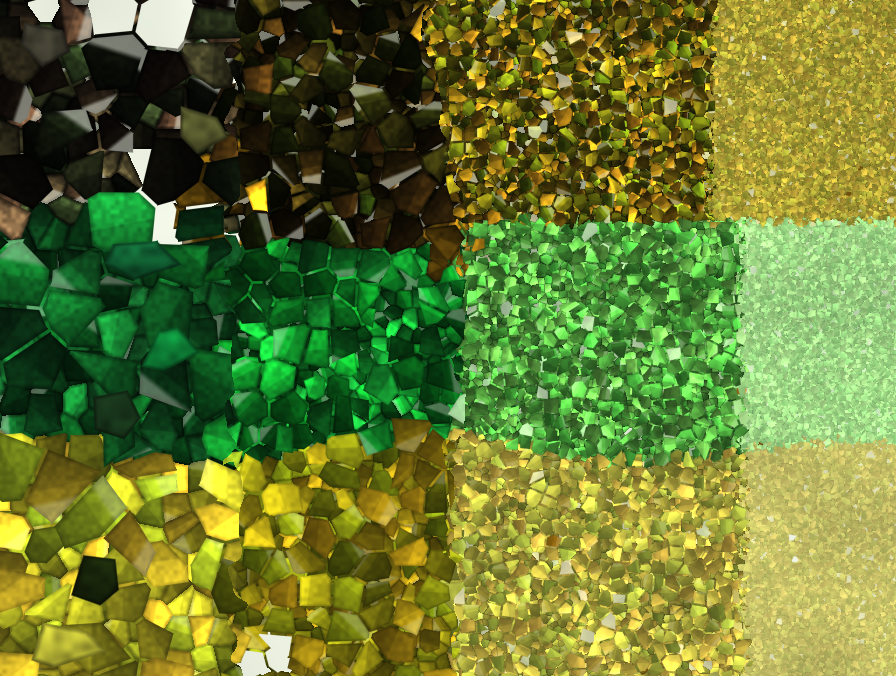
Write a WebGL 1 fragment shader that draws this texture.

```glsl
precision highp float;
// Crushed glass sorted in three colour rows, its grain finer from left to right.
// Each zone stacks three layers of Voronoi shards; a shard takes its colour from
// the zone under its centre, so the borders between zones stay ragged.

uniform vec2 u_resolution;

const float ASPECT = 1.3264;
const vec4 GRAIN_SIZE = vec4(0.070, 0.041, 0.0185, 0.0095);
const vec4 GRAIN_CONTRAST = vec4(1.0, 0.95, 0.72, 0.22);
const vec3 ROW_CONTRAST = vec3(0.48, 0.68, 1.0);   // bottom, middle, top
const vec3 TOP_EDGES = vec3(0.260, 0.495, 0.793);
const vec3 MID_EDGES = vec3(0.255, 0.512, 0.826);
const vec3 LOW_EDGES = vec3(0.265, 0.505, 0.830);
const float SCATTER = 0.016;
const float KEEP = 0.62;
const vec3 WHITE = vec3(0.90, 0.92, 0.86);
const vec3 AMBER = vec3(0.50, 0.36, 0.06);

float hash(vec2 p) {
  vec3 q = fract(p.xyx * 0.1031);
  q += dot(q, q.yzx + 33.33);
  return fract((q.x + q.y) * q.z);
}

vec2 hash2(vec2 p) { return vec2(hash(p), hash(p + 57.3)); }

float noise(vec2 p) {
  vec2 i = floor(p), f = fract(p);
  f = f * f * (3.0 - 2.0 * f);
  return mix(mix(hash(i), hash(i + vec2(1.0, 0.0)), f.x),
             mix(hash(i + vec2(0.0, 1.0)), hash(i + 1.0), f.x), f.y);
}

float spot(vec2 uv, vec2 centre, vec2 radius) {
  vec2 d = (uv - centre) / radius;
  return exp(-dot(d, d));
}

// Row 0..2 from the bottom, column 0..3 from the left
vec2 zoneAt(vec2 uv) {
  float x = uv.x;
  float upper = 0.672 - 0.035 * smoothstep(0.24, 0.31, x) * (1.0 - smoothstep(0.49, 0.54, x));
  float lower = 0.336 + 0.027 * cos(13.1 * x) * (1.0 - 0.6 * smoothstep(0.5, 0.9, x));
  float row = step(lower, uv.y) + step(upper, uv.y);
  vec3 edges = row < 0.5 ? LOW_EDGES : (row < 1.5 ? MID_EDGES : TOP_EDGES);
  if (row > 1.5) edges.y += 0.12 * (0.8 - uv.y);
  return vec2(row, dot(step(edges, vec3(x)), vec3(1.0)));
}

float pick(vec4 values, float column) {
  return dot(values, step(abs(vec4(0.0, 1.0, 2.0, 3.0) - column), vec4(0.5)));
}

vec3 pickColour(vec3 a, vec3 b, vec3 c, vec3 d, float column) {
  return column < 0.5 ? a : (column < 1.5 ? b : (column < 2.5 ? c : d));
}

vec3 zoneColour(vec2 zone) {
  if (zone.x > 1.5) return pickColour(vec3(0.13, 0.125, 0.075), vec3(0.13, 0.115, 0.03),
                                      vec3(0.40, 0.355, 0.06), vec3(0.65, 0.60, 0.20), zone.y);
  if (zone.x > 0.5) return pickColour(vec3(0.05, 0.28, 0.11), vec3(0.05, 0.40, 0.12),
                                      vec3(0.30, 0.60, 0.23), vec3(0.62, 0.84, 0.52), zone.y);
  return pickColour(vec3(0.58, 0.56, 0.12), vec3(0.47, 0.44, 0.06),
                    vec3(0.65, 0.62, 0.23), vec3(0.75, 0.73, 0.39), zone.y);
}

// Voronoi shard: xy centre, z distance to its border
vec3 shard(vec2 q) {
  vec2 cell = floor(q), near = vec2(9.0), next = vec2(9.0);
  for (int j = -1; j <= 1; j++) {
    for (int i = -1; i <= 1; i++) {
      vec2 c = cell + vec2(float(i), float(j));
      vec2 r = c + 0.1 + 0.8 * hash2(c) - q;
      if (dot(r, r) < dot(near, near)) { next = near; near = r; }
      else if (dot(r, r) < dot(next, next)) next = r;
    }
  }
  return vec3(q + near, dot(0.5 * (near + next), normalize(next - near)));
}

// One loose five-sided chip laid over the grains
void addChip(inout vec3 colour, vec2 p, vec2 centre, vec2 radius, vec3 tint, float pixel) {
  vec2 d = (p - centre * vec2(ASPECT, 1.0)) / radius;
  float dist = -1.0;
  for (int i = 0; i < 5; i++) {
    float h = hash(centre * 91.0 + float(i) * 7.1);
    float a = 1.2566 * (float(i) + 0.6 * h);
    dist = max(dist, dot(d, vec2(cos(a), sin(a))) - 0.65 - 0.3 * h);
  }
  float mottle = 0.75 + 0.5 * noise(p * 70.0);
  vec3 face = tint * mottle * (1.0 + 0.25 * d.y) * mix(1.0, 0.6, smoothstep(-0.2, 0.0, dist));
  colour = mix(face, colour, smoothstep(-1.0, 1.0, dist * min(radius.x, radius.y) / pixel));
}

void main() {
  vec2 uv = gl_FragCoord.xy / u_resolution;
  vec2 p = uv * vec2(ASPECT, 1.0);
  float pixel = 1.0 / u_resolution.y;
  vec2 warp = vec2(noise(p * 38.0), noise(p * 38.0 + 40.0)) - 0.5;
  float size = pick(GRAIN_SIZE, zoneAt(uv + 0.025 * warp).y);
  vec3 colour = vec3(0.0);

  // Shard layers, small at the back and large in front
  for (int i = 0; i < 3; i++) {
    float layer = float(i);
    float scale = size * (0.55 + 0.27 * layer);
    vec2 offset = vec2(31.7, 17.9) * (layer + 1.0);
    vec2 q = p / scale + offset;
    vec3 s = shard(q);
    vec2 seed = floor(s.xy * 64.0 + 0.5) * 0.37;
    vec2 home = (s.xy - offset) * scale / vec2(ASPECT, 1.0);
    home += SCATTER * (hash2(seed + 3.0) - 0.5);
    vec2 zone = zoneAt(home);
    float rowContrast = zone.x < 0.5 ? ROW_CONTRAST.x : (zone.x < 1.5 ? ROW_CONTRAST.y : ROW_CONTRAST.z);
    float k = pick(GRAIN_CONTRAST, zone.y) * rowContrast;
    float tone = hash(seed), kind = hash(seed + 11.0);

    // Tint, with stray amber shards and pale gaps
    vec3 tint = zoneColour(zone) * (1.0 + k * (kind - 0.5) * vec3(0.9, 0.1, 0.5));
    float amber = spot(home, vec2(0.205, 0.69), vec2(0.06, 0.06)) + spot(home, vec2(0.505, 0.63), vec2(0.03, 0.04));
    tint = mix(tint, AMBER, step(hash(seed + 5.0), 0.8 * amber));
    float angle = 6.2832 * kind;
    float slope = dot(q - s.xy, vec2(cos(angle), sin(angle)));
    float gain = mix(1.0, mix(0.25, 2.5, tone * tone), k);
    gain *= 1.0 + k * (0.5 * slope + 0.3 * smoothstep(-0.03, 0.03, slope) - 0.1);
    gain *= 1.0 + 0.5 * k * (noise(p * 150.0) - 0.5);
    gain *= mix(1.0 - 0.65 * k, 1.0, smoothstep(0.0, 0.16, s.z));
    vec3 face = tint * gain;
    float glint = smoothstep(0.2, 0.34, slope) * step(0.72, hash(seed + 23.0));
    face = mix(face, WHITE, 0.5 * k * glint);
    face = mix(face, WHITE, 0.6 * step(0.975, hash(seed + 31.0)) * step(1.5, zone.y));
    float gap = spot(home, vec2(0.11, 1.01), vec2(0.12, 0.035)) + spot(home, vec2(0.0, 0.42), vec2(0.02, 0.05))
              + 0.5 * spot(home, vec2(0.21, 0.68), vec2(0.06, 0.05)) + 0.5 * spot(home, vec2(0.29, 0.02), vec2(0.06, 0.03));
    face = mix(face, WHITE, step(hash(seed + 41.0), 0.6 * gap));

    float kept = i == 0 ? 1.0 : step(hash(seed + 53.0), KEEP);
    float cover = i == 0 ? 1.0 : smoothstep(0.0, 1.5 * pixel / scale, s.z - 0.02);
    colour = mix(colour, face, kept * cover);
  }

  // Large chips among the coarse grains
  addChip(colour, p, vec2(0.154, 0.615), vec2(0.058, 0.032), vec3(0.06, 0.34, 0.18), pixel);
  addChip(colour, p, vec2(0.224, 0.806), vec2(0.034, 0.040), vec3(0.31, 0.32, 0.16), pixel);
  addChip(colour, p, vec2(0.050, 0.935), vec2(0.042, 0.036), vec3(0.25, 0.24, 0.19), pixel);
  addChip(colour, p, vec2(0.130, 0.388), vec2(0.036, 0.036), vec3(0.10, 0.22, 0.11), pixel);
  addChip(colour, p, vec2(0.188, 0.483), vec2(0.035, 0.035), vec3(0.05, 0.47, 0.20), pixel);
  addChip(colour, p, vec2(0.110, 0.145), vec2(0.040, 0.042), vec3(0.09, 0.14, 0.04), pixel);
  addChip(colour, p, vec2(0.070, 0.045), vec2(0.048, 0.040), vec3(0.68, 0.67, 0.20), pixel);

  colour *= 0.93 + 0.16 * noise(p * 9.0);
  gl_FragColor = vec4(clamp(colour, 0.0, 1.0), 1.0);
}
```
